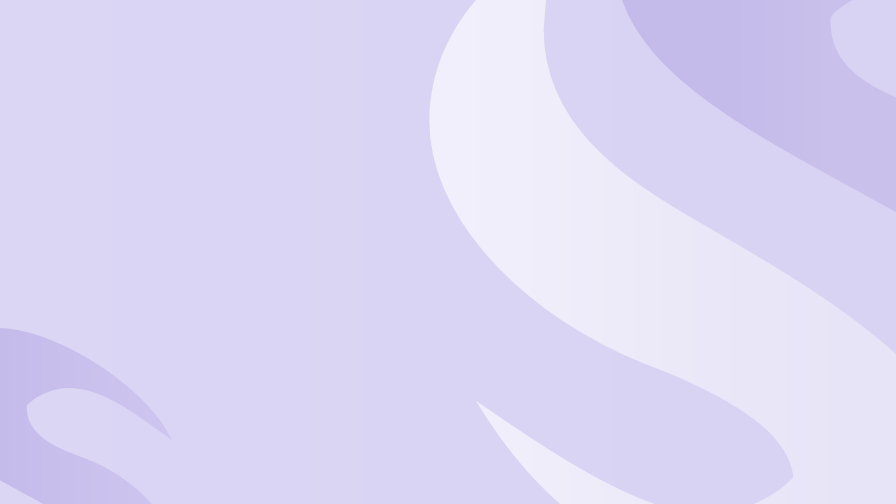
A Shadertoy shader for this background:

```glsl
const vec2 GRID = vec2(768.0, 430.0);   // design units spanning the canvas
const int CURVE_STEPS = 18;
const vec3 BASE_LEFT = vec3(0.857, 0.839, 0.957);
const vec3 BASE_RIGHT = vec3(0.847, 0.825, 0.951);
const vec3 PALE_LEFT = vec3(0.945, 0.937, 0.984);
const vec3 PALE_RIGHT = vec3(0.900, 0.892, 0.964);
const vec3 VIOLET_DEEP = vec3(0.771, 0.733, 0.922);
const vec3 VIOLET_SOFT = vec3(0.790, 0.755, 0.923);
const vec3 VIOLET_FADE = vec3(0.803, 0.770, 0.936);

// Closed outline traced around a sample point
struct Path {
    vec2 pen;
    vec2 point;
    float nearest;   // squared distance to the outline
    float side;      // -1 inside, 1 outside
};

Path begin(vec2 point, vec2 start) {
    return Path(start, point, 1e9, 1.0);
}

void lineTo(inout Path path, vec2 end) {
    vec2 edge = end - path.pen;
    vec2 rel = path.point - path.pen;
    vec2 gap = rel - edge * clamp(dot(rel, edge) / max(dot(edge, edge), 1e-6), 0.0, 1.0);
    path.nearest = min(path.nearest, dot(gap, gap));
    bool crosses = (path.pen.y > path.point.y) != (end.y > path.point.y);
    if (crosses && rel.x < edge.x * rel.y / edge.y) path.side = -path.side;
    path.pen = end;
}

void curveTo(inout Path path, vec2 b, vec2 c, vec2 d) {
    vec2 a = path.pen;
    for (int i = 1; i <= CURVE_STEPS; i++) {
        float t = float(i) / float(CURVE_STEPS);
        float s = 1.0 - t;
        lineTo(path, s * s * s * a + 3.0 * s * s * t * b + 3.0 * s * t * t * c + t * t * t * d);
    }
}

float coverage(Path path) {
    float pixel = GRID.y / iResolution.y;
    return clamp(0.5 - path.side * sqrt(path.nearest) / pixel, 0.0, 1.0);
}

// Broad pale ribbon sweeping from the top to the lower right
float paleRibbon(vec2 p) {
    Path path = begin(p, vec2(408, 450));
    lineTo(path, vec2(408, 430));
    curveTo(path, vec2(382, 400), vec2(368, 364), vec2(368, 327));
    curveTo(path, vec2(368, 240), vec2(456, 153), vec2(570, 113));
    curveTo(path, vec2(630, 88), vec2(676, 60), vec2(680, 23));
    curveTo(path, vec2(672, 14), vec2(660, 6), vec2(646, 0));
    lineTo(path, vec2(620, -20));
    lineTo(path, vec2(790, -20));
    lineTo(path, vec2(790, 109));
    lineTo(path, vec2(768, 128));
    curveTo(path, vec2(715, 175), vec2(655, 208), vec2(600, 240));
    curveTo(path, vec2(545, 272), vec2(466, 318), vec2(466, 405));
    lineTo(path, vec2(468, 430));
    lineTo(path, vec2(470, 450));
    lineTo(path, vec2(408, 450));
    return coverage(path);
}

// Pointed pale blade at the bottom
float paleBlade(vec2 p) {
    Path path = begin(p, vec2(408, 88));
    curveTo(path, vec2(455, 56), vec2(510, 18), vec2(561, 0));
    lineTo(path, vec2(600, -14));
    lineTo(path, vec2(495, -14));
    lineTo(path, vec2(480, 0));
    curveTo(path, vec2(452, 25), vec2(430, 52), vec2(408, 88));
    return coverage(path);
}

// Violet band in the upper right, with its rounded notch
float violetBand(vec2 p) {
    Path path = begin(p, vec2(525, 450));
    lineTo(path, vec2(533, 430));
    curveTo(path, vec2(560, 355), vec2(660, 309), vec2(768, 249));
    lineTo(path, vec2(790, 237));
    lineTo(path, vec2(790, 338));
    lineTo(path, vec2(768, 347));
    curveTo(path, vec2(735, 361), vec2(710, 380), vec2(712, 415));
    curveTo(path, vec2(715, 420), vec2(722, 425), vec2(731, 430));
    lineTo(path, vec2(765, 450));
    lineTo(path, vec2(525, 450));
    return coverage(path);
}

// Violet hook in the lower left
float violetHook(vec2 p) {
    Path path = begin(p, vec2(-20, 150));
    lineTo(path, vec2(0, 150));
    curveTo(path, vec2(45, 150), vec2(125, 102), vec2(147, 55));
    curveTo(path, vec2(115, 77), vec2(90, 98), vec2(60, 99));
    curveTo(path, vec2(45, 99), vec2(30, 92), vec2(23, 84));
    curveTo(path, vec2(22, 60), vec2(45, 49), vec2(70, 40));
    curveTo(path, vec2(95, 31), vec2(115, 17), vec2(130, 0));
    lineTo(path, vec2(148, -20));
    lineTo(path, vec2(74, -20));
    lineTo(path, vec2(-20, 31));
    lineTo(path, vec2(-20, 150));
    return coverage(path);
}

void mainImage(out vec4 fragColor, in vec2 fragCoord) {
    vec2 p = fragCoord / iResolution.xy * GRID;
    vec3 color = mix(BASE_LEFT, BASE_RIGHT, p.x / GRID.x);
    vec3 pale = mix(PALE_LEFT, PALE_RIGHT, smoothstep(360.0, 790.0, p.x));
    vec3 band = mix(VIOLET_DEEP, VIOLET_SOFT, smoothstep(610.0, 740.0, p.x));
    vec3 hook = mix(VIOLET_DEEP, VIOLET_FADE, clamp(p.x / 130.0, 0.0, 1.0));
    color = mix(color, pale, max(paleRibbon(p), paleBlade(p)));
    color = mix(color, band, violetBand(p));
    color = mix(color, hook, violetHook(p));
    fragColor = vec4(color, 1.0);
}
```
